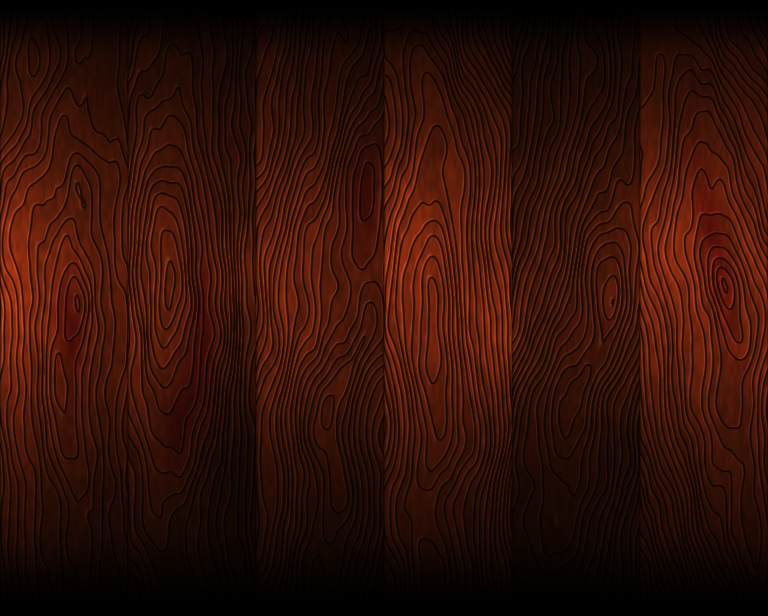
Write a Shadertoy shader that draws this texture.

```glsl
const float PLANKS = 6.0;

// Per plank: knot centre and radii, measured in plank widths
const vec4 KNOTS[6] = vec4[6](
    vec4(0.53, 2.45, 0.30, 1.10), vec4(0.36, 2.50, 0.28, 1.25),
    vec4(0.74, 2.10, 0.30, 1.30), vec4(0.35, 2.45, 0.28, 1.10),
    vec4(0.75, 2.45, 0.33, 1.00), vec4(0.58, 2.60, 0.30, 1.00));

// Per plank: left tone, right tone, lean of the grain, closure of the rings below
const vec4 TONES[6] = vec4[6](
    vec4(1.10, 0.72, 0.00, 0.40), vec4(0.82, 0.52, 0.00, 1.00),
    vec4(0.88, 0.62, 0.14, 0.40), vec4(1.02, 0.85, -0.04, 0.35),
    vec4(0.55, 0.62, 0.18, 0.40), vec4(0.92, 0.92, -0.15, 0.50));

// Light and dark pools: centre, radius, strength
const vec4 POOLS[7] = vec4[7](
    vec4(0.00, 0.52, 0.06, 0.22), vec4(0.31, 0.56, 0.03, 0.25),
    vec4(0.52, 0.65, 0.05, 0.18), vec4(0.645, 0.45, 0.04, 0.28),
    vec4(0.86, 0.61, 0.05, 0.22), vec4(0.31, 0.25, 0.06, -0.20),
    vec4(0.82, 0.27, 0.05, -0.15));

// Red heartwood streaks: centre, half length, lean
const vec4 STREAKS[5] = vec4[5](
    vec4(0.265, 0.44, 0.13, 0.00), vec4(0.930, 0.60, 0.15, -0.15),
    vec4(0.475, 0.68, 0.08, 0.00), vec4(0.092, 0.46, 0.08, -0.05),
    vec4(0.235, 0.33, 0.08, 0.10));

float hash(vec2 p) {
    return fract(sin(dot(p, vec2(127.1, 311.7))) * 43758.5);
}

float noise(vec2 p) {
    vec2 cell = floor(p), f = fract(p);
    f = f * f * (3.0 - 2.0 * f);
    float low = mix(hash(cell), hash(cell + vec2(1, 0)), f.x);
    float high = mix(hash(cell + vec2(0, 1)), hash(cell + vec2(1, 1)), f.x);
    return mix(low, high, f.y);
}

float fbm(vec2 p) {
    float sum = 0.0, amp = 0.5;
    for (int i = 0; i < 3; i++) {
        sum += amp * noise(p);
        p = p * 2.1 + 7.3;
        amp *= 0.45;
    }
    return sum;
}

// Growth-ring height; its whole-number contours are the grain lines
float grainField(vec2 q, vec4 knot, float lean, float closure, float seed) {
    vec2 d = q - knot.xy;
    d.x += 0.3 * (noise(vec2(q.y * 1.3, seed * 9.7)) - 0.5) - lean * d.y;
    vec2 s = d / knot.zw;
    s.y *= mix(closure, 1.0, smoothstep(-0.5, 0.5, s.y));
    s.y /= sqrt(1.0 + 0.3 * s.y * s.y);
    float wiggle = 0.45 * noise(q * vec2(9.0, 4.0) + seed * 5.1);
    return 6.5 * length(s) + 8.0 * fbm(q * vec2(2.8, 0.95) + seed * 17.3) + wiggle;
}

float softSpot(vec2 d, vec2 radius) {
    d /= radius;
    return exp(-dot(d, d));
}

void mainImage(out vec4 fragColor, in vec2 fragCoord) {
    vec2 uv = fragCoord / iResolution.xy;
    vec2 q = PLANKS * fragCoord / iResolution.x;
    float plank = clamp(floor(q.x), 0.0, PLANKS - 1.0);
    int id = int(plank);
    q.x -= plank;
    vec4 knot = KNOTS[id];
    vec4 tones = TONES[id];

    // Signed distance to the nearest grain line, in canvas widths
    float e = 0.004;
    float field = grainField(q, knot, tones.z, tones.w, plank);
    vec2 slope = vec2(grainField(q + vec2(e, 0), knot, tones.z, tones.w, plank),
                      grainField(q + vec2(0, e), knot, tones.z, tones.w, plank)) - field;
    slope /= e;
    float steepness = max(length(slope), 0.5);
    float dist = (fract(field) - 0.5) / (steepness * PLANKS);

    // Carved groove with a lit rim on one side
    float halfWidth = 0.0009;
    float aa = 1.0 / iResolution.x;
    float groove = 1.0 - smoothstep(max(halfWidth - aa, 0.0), halfWidth + aa, abs(dist));
    float facing = dot(slope / steepness, normalize(vec2(-1.0, 0.5)));
    float rimOffset = (dist * sign(facing) - 2.6 * halfWidth) / (1.3 * halfWidth);
    float rim = exp(-rimOffset * rimOffset) * abs(facing);

    // Plank tone, pools of light and the vertical falloff
    float tone = mix(tones.x, tones.y, smoothstep(0.0, 1.0, q.x));
    for (int i = 0; i < 7; i++) {
        vec4 pool = POOLS[i];
        tone += pool.w * softSpot(uv - pool.xy, pool.z * vec2(1.0, 2.0));
    }
    float falloff = 0.17 + 0.83 * softSpot(vec2(0.0, uv.y - 0.54), vec2(1.0, 0.30));
    falloff *= smoothstep(0.0, 0.15, uv.y) * smoothstep(1.0, 0.90, uv.y);
    float light = max(tone, 0.1) * falloff;

    // Band variation and fine fibres
    float band = hash(vec2(floor(field + 0.5), plank));
    float fibre = noise(uv * vec2(260.0, 60.0)) - 0.5;
    light *= 0.88 + 0.22 * band + 0.26 * fibre;

    float red = 0.0;
    for (int i = 0; i < 5; i++) {
        vec4 streak = STREAKS[i];
        vec2 d = uv - streak.xy;
        d.x -= streak.w * d.y;
        red += softSpot(d, vec2(0.017, streak.z));
    }
    vec3 wood = mix(vec3(0.47, 0.145, 0.05), vec3(0.38, 0.05, 0.035), min(red, 1.0) * 0.8);

    // Compose wood, rim, groove and plank seams
    vec3 color = wood * light + vec3(0.13, 0.10, 0.085) * rim * sqrt(light * falloff);
    color *= 1.0 - 0.68 * groove;
    float seam = min(q.x, 1.0 - q.x) / PLANKS;
    color *= mix(0.6, 1.0, smoothstep(0.0, 0.003, seam));
    fragColor = vec4(color, 1.0);
}
```
